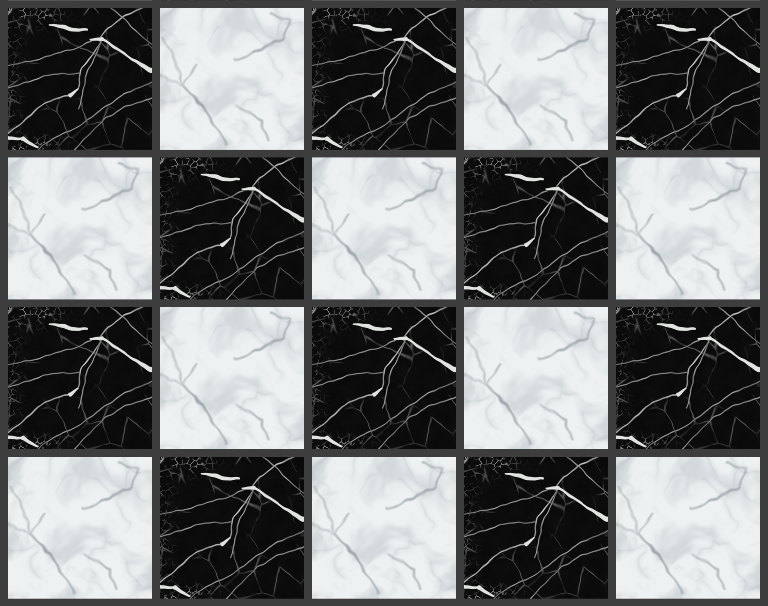
Write a Shadertoy shader that draws this pattern.

```glsl
const vec2 PITCH = vec2(0.1979, 0.1948);   // tile plus joint, in canvas widths
const vec2 TILE = vec2(0.1875, 0.1849);
const vec2 MARGIN = vec2(0.0104, 0.0102);
const vec3 GROUT = vec3(0.24);
const vec3 BLACK = vec3(0.032);
const vec3 BLACK_VEIN = vec3(0.88, 0.89, 0.88);
const vec3 WHITE = vec3(0.935, 0.945, 0.947);
const vec3 WHITE_CLOUD = vec3(0.79, 0.815, 0.83);
const vec3 WHITE_VEIN = vec3(0.50, 0.54, 0.57);
const float HAIR = 0.0035;                 // thin vein half width, in tiles

vec2 hash2(vec2 p) {
    return fract(sin(vec2(dot(p, vec2(127.1, 311.7)), dot(p, vec2(269.5, 183.3)))) * 43758.5);
}

// Cellular noise: nearest and second nearest distance
vec2 cells(vec2 p) {
    vec2 base = floor(p), f = fract(p), near = vec2(8.0);
    for (int y = -1; y <= 1; y++)
    for (int x = -1; x <= 1; x++) {
        vec2 o = vec2(x, y);
        float d = length(o + hash2(base + o) - f);
        near = d < near.x ? vec2(d, near.x) : vec2(near.x, min(near.y, d));
    }
    return near;
}

// Layered sines bend the domain
vec2 warp(vec2 p, float freq, float amp) {
    for (int i = 0; i < 4; i++) {
        p += amp * sin(freq * p.yx + vec2(1.3, 4.1) + 2.1 * float(i));
        freq *= 1.9;
        amp *= 0.55;
    }
    return p;
}

float clouds(vec2 p) {
    float sum = 0.0, amp = 0.5;
    for (int i = 0; i < 5; i++) {
        p = mat2(0.8, 0.6, -0.6, 0.8) * p * 1.7 + sin(p.yx) * 0.6 + 1.7;
        sum += amp * sin(p.x) * sin(p.y);
        amp *= 0.62;
    }
    return 0.5 + 0.5 * sum;
}

// Line coverage that fades instead of thinning below a pixel
float stroke(float d, float w, float px) {
    float h = max(w, 0.6 * px);
    return (w / h) * (1.0 - smoothstep(h - 0.6 * px, h + 0.6 * px, d));
}

float vein(vec2 p, vec2 a, vec2 b, float wa, float wb, float px) {
    vec2 ab = b - a;
    float t = clamp(dot(p - a, ab) / dot(ab, ab), 0.0, 1.0);
    return stroke(length(p - a - ab * t), mix(wa, wb, t), px);
}

float bentVein(vec2 p, vec2 a, vec2 b, vec2 c, float w, float px) {
    return max(vein(p, a, b, w, w, px), vein(p, b, c, w, w, px));
}

vec3 blackMarble(vec2 q, float px) {
    vec2 p = warp(q, 13.0, 0.008);
    // Bright fractures
    float v = vein(p, vec2(0.29, 0.13), vec2(0.40, 0.14), 0.005, 0.016, px);
    v = max(v, vein(p, vec2(0.40, 0.14), vec2(0.55, 0.15), 0.016, 0.008, px));
    v = max(v, vein(p, vec2(0.57, 0.22), vec2(0.65, 0.22), 0.007, 0.014, px));
    v = max(v, vein(p, vec2(0.65, 0.22), vec2(0.82, 0.35), 0.010, 0.007, px));
    v = max(v, vein(p, vec2(0.82, 0.35), vec2(1.01, 0.43), 0.007, 0.017, px));
    v = max(v, vein(p, vec2(0.0, 0.91), vec2(0.11, 0.92), 0.013, 0.008, px));
    v = max(v, vein(p, vec2(0.11, 0.92), vec2(0.22, 0.98), 0.015, 0.006, px));
    v = max(v, vein(p, vec2(0.49, 0.56), vec2(0.43, 0.61), 0.005, 0.013, px));
    // Fine branches
    float f = bentVein(p, vec2(0.64, 0.21), vec2(0.70, 0.14), vec2(0.96, -0.02), 0.005, px);
    f = max(f, bentVein(p, vec2(0.72, 0.0), vec2(0.85, 0.13), vec2(1.02, 0.27), HAIR, px));
    f = max(f, bentVein(p, vec2(0.64, 0.23), vec2(0.52, 0.42), vec2(0.49, 0.56), 0.005, px));
    f = max(f, bentVein(p, vec2(0.63, 0.25), vec2(0.55, 0.48), vec2(0.49, 0.70), HAIR, px));
    f = max(f, bentVein(p, vec2(0.43, 0.61), vec2(0.21, 0.70), vec2(0.0, 0.88), 0.005, px));
    f = max(f, bentVein(p, vec2(0.0, 0.40), vec2(0.28, 0.35), vec2(0.57, 0.23), HAIR, px));
    f = max(f, bentVein(p, vec2(0.0, 0.56), vec2(0.20, 0.50), vec2(0.50, 0.45), HAIR, px));
    f = max(f, bentVein(p, vec2(1.0, 0.51), vec2(0.70, 0.68), vec2(0.22, 1.0), HAIR, px));
    f = max(f, bentVein(p, vec2(1.0, 0.62), vec2(0.66, 0.78), vec2(0.45, 1.02), HAIR, px));
    v = max(v, f * (0.45 + 0.5 * clouds(q * 9.0)));
    // Faint diagonal network
    vec2 slant = mat2(0.8, 0.6, -0.6, 0.8) * p * vec2(6.0, 4.0);
    vec2 c = cells(slant);
    float web = stroke((c.y - c.x) * 0.12, 0.004, px);
    v = max(v, 0.38 * web * smoothstep(0.42, 0.75, clouds(q * 5.0 + 2.0)));
    // Crushed grains along the left corners
    float top = (1.0 - smoothstep(0.03, 0.20, q.y)) * (1.0 - smoothstep(0.2, 0.5, q.x));
    float side = 0.5 * (1.0 - smoothstep(0.02, 0.14, q.x));
    float foot = smoothstep(0.86, 0.98, q.y) * (1.0 - smoothstep(0.2, 0.5, q.x));
    vec2 g = cells(p * 24.0);
    float grain = (1.0 - smoothstep(0.03, 0.22, g.y - g.x)) * smoothstep(0.35, 0.7, clouds(q * 21.0));
    v = max(v, 0.6 * grain * max(max(top, side), foot));
    return mix(BLACK + 0.025 * clouds(q * 14.0), BLACK_VEIN, v);
}

vec3 whiteMarble(vec2 q, float px) {
    vec2 p = warp(q, 11.0, 0.016);
    float soft = px + 0.008;
    float v = bentVein(p, vec2(0.02, 0.20), vec2(0.10, 0.40), vec2(0.18, 0.53), 0.007, soft);
    v = max(v, bentVein(p, vec2(0.18, 0.53), vec2(0.30, 0.71), vec2(0.44, 0.97), 0.009, soft));
    v = max(v, bentVein(p, vec2(0.0, 0.46), vec2(0.18, 0.54), vec2(0.24, 0.40), 0.006, soft));
    v = max(v, bentVein(p, vec2(0.50, 0.35), vec2(0.70, 0.28), vec2(0.86, 0.22), 0.009, soft));
    v = max(v, bentVein(p, vec2(0.86, 0.22), vec2(0.91, 0.10), vec2(0.78, 0.04), 0.007, soft));
    v = max(v, bentVein(p, vec2(0.54, 0.67), vec2(0.70, 0.79), vec2(0.73, 0.93), 0.007, soft));
    // Hazy secondary veins and grey clouds
    vec2 c = cells(warp(q, 8.0, 0.05) * 3.6 + 4.0);
    float haze = exp(-9.0 * (c.y - c.x)) * smoothstep(0.35, 0.75, clouds(q * 4.0 + 6.0));
    float cloud = smoothstep(0.42, 0.88, clouds(warp(q, 7.0, 0.04) * 4.5));
    vec3 col = mix(WHITE, WHITE_CLOUD, clamp(0.75 * cloud + 0.6 * haze, 0.0, 1.0));
    return mix(col, WHITE_VEIN, v * (0.25 + 0.5 * clouds(q * 7.0)));
}

void mainImage(out vec4 fragColor, in vec2 fragCoord) {
    float px = 1.0 / iResolution.x;
    vec2 p = vec2(fragCoord.x, iResolution.y - fragCoord.y) * px - MARGIN;
    vec2 id = floor(p / PITCH), local = p - id * PITCH;
    vec2 q = local / TILE;
    float tilePx = px / TILE.x;
    // Checkerboard of two stones set in grout
    bool dark = mod(id.x + id.y, 2.0) < 0.5;
    vec3 stone = dark ? blackMarble(q, tilePx) : whiteMarble(q, tilePx);
    vec2 edge = min(local, TILE - local);
    float mask = smoothstep(-0.5 * px, 0.5 * px, min(edge.x, edge.y));
    fragColor = vec4(mix(GROUT, stone, mask), 1.0);
}
```
